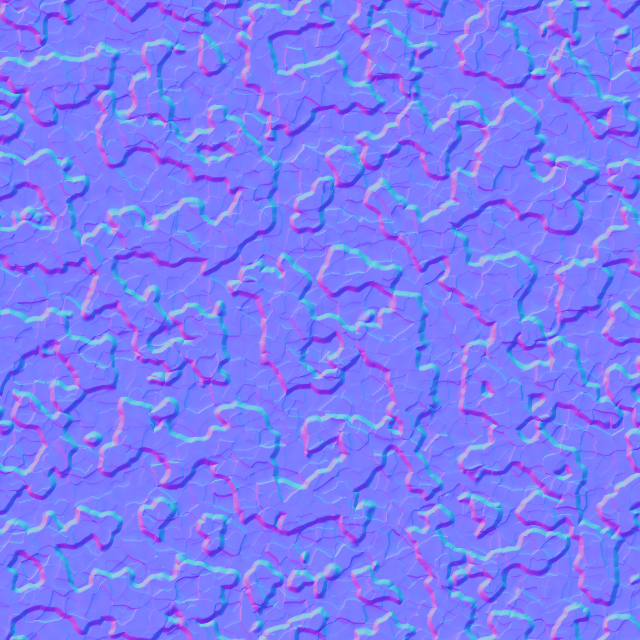
Reproduce this texture map procedurally as a WebGL 1 fragment shader.

```glsl
precision highp float;
// Tangent-space normal map of a crusted surface: winding terrace steps over fine cracked cells.

uniform vec2 u_resolution;

vec2 hash2(vec2 p) {
  return fract(sin(vec2(dot(p, vec2(127.1, 311.7)), dot(p, vec2(269.5, 183.3)))) * 43758.5453);
}

// Gradient noise, roughly -0.6 to 0.6
float noise(vec2 p) {
  vec2 i = floor(p), f = fract(p);
  vec2 u = f * f * f * (f * (f * 6.0 - 15.0) + 10.0);
  float a = dot(hash2(i) * 2.0 - 1.0, f);
  float b = dot(hash2(i + vec2(1, 0)) * 2.0 - 1.0, f - vec2(1, 0));
  float c = dot(hash2(i + vec2(0, 1)) * 2.0 - 1.0, f - vec2(0, 1));
  float d = dot(hash2(i + 1.0) * 2.0 - 1.0, f - 1.0);
  return mix(mix(a, b, u.x), mix(c, d, u.x), u.y);
}

vec2 warp(vec2 p, float scale) {
  return vec2(noise(p * scale), noise(p * scale + 37.4));
}

// Voronoi cells: returns centre distance, gives the slope of the step between neighbours
float cells(vec2 p, out vec2 crackSlope) {
  vec2 base = floor(p), nearest = vec2(0.0), second = vec2(0.0);
  vec2 nearestId = base, secondId = base;
  float d1 = 9.0, d2 = 9.0;
  for (int y = -1; y <= 1; y++) {
    for (int x = -1; x <= 1; x++) {
      vec2 id = base + vec2(float(x), float(y));
      vec2 r = id + hash2(id) - p;
      float d = dot(r, r);
      if (d < d1) {
        d2 = d1; second = nearest; secondId = nearestId;
        d1 = d; nearest = r; nearestId = id;
      } else if (d < d2) {
        d2 = d; second = r; secondId = id;
      }
    }
  }
  vec2 across = normalize(second - nearest + 1e-5);
  float edge = max(dot(0.5 * (nearest + second), across), 0.0);
  float rise = hash2(secondId + 71.3).x - hash2(nearestId + 71.3).x;
  // A thin crease, with a soft shoulder on the higher side only
  float profile = exp(-edge * edge * 500.0);
  if (rise < 0.0) profile = max(profile, 0.5 * exp(-edge * 8.0));
  crackSlope = across * rise * profile;
  return sqrt(d1);
}

// Field whose zero contours are the terrace steps; cell distance adds kinks and dots
float terraceField(vec2 p) {
  vec2 unusedSlope;
  vec2 q = p + 0.008 * warp(p, 46.0);
  float broad = noise(q * 12.5 + 4.7) + 0.5 * noise(q.yx * 25.0 + 13.2);
  return broad + 0.17 * (cells(q * 34.0, unusedSlope) - 0.4);
}

void main() {
  vec2 p = gl_FragCoord.xy / min(u_resolution.x, u_resolution.y);

  // Steps of even width, from distance to the contour
  float e = 0.0016;
  float field = terraceField(p);
  vec2 grad = vec2(terraceField(p + vec2(e, 0.0)), terraceField(p + vec2(0.0, e))) - field;
  grad /= e;
  float steepness = max(length(grad), 5.0);
  float stepMask = 1.0 - smoothstep(0.0014, 0.0060, abs(field) / steepness);
  vec2 slope = 0.83 * stepMask * grad / steepness;

  // Two sizes of cracked cells
  vec2 crack, fineCrack;
  cells((p + 0.010 * warp(p, 45.0)) * 29.0 + 8.3, crack);
  cells((p + 0.008 * warp(p + 3.1, 60.0)) * 43.0 + 51.6, fineCrack);
  slope += (0.85 * crack + 0.5 * fineCrack) * (1.0 - 0.5 * stepMask);

  // Faint unevenness of the flats
  slope += 0.08 * warp(p + 7.7, 55.0);

  // Encode with green pointing down
  vec3 normal = normalize(vec3(-slope.x, slope.y, 1.0));
  gl_FragColor = vec4(normal * 0.5 + vec3(0.49, 0.49, 0.5), 1.0);
}
```
